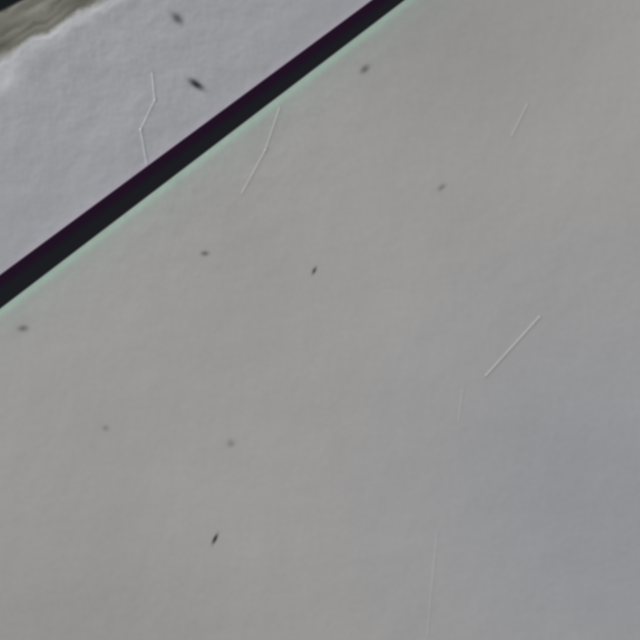
Reproduce this texture procedurally as a WebGL 1 fragment shader.

```glsl
precision highp float;
// A sheet of matte grey paper crossed by a dark diagonal slit, with a torn
// fibrous corner at the upper left. Signed distances place the slit and tear;
// gradient noise gives tone and relief; small ellipses and segments mark it.
uniform vec2 u_resolution;

vec2 hashGradient(vec2 cell) {
  vec2 h = vec2(dot(cell, vec2(127.1, 311.7)), dot(cell, vec2(269.5, 183.3)));
  return fract(sin(h) * 43758.5) * 2.0 - 1.0;
}

float gradientNoise(vec2 p) {
  vec2 i = floor(p), f = fract(p);
  vec2 w = f * f * f * (f * (f * 6.0 - 15.0) + 10.0);
  float a = dot(hashGradient(i), f);
  float b = dot(hashGradient(i + vec2(1, 0)), f - vec2(1, 0));
  float c = dot(hashGradient(i + vec2(0, 1)), f - vec2(0, 1));
  float d = dot(hashGradient(i + vec2(1, 1)), f - vec2(1, 1));
  return mix(mix(a, b, w.x), mix(c, d, w.x), w.y);
}

float fbm(vec2 p) {
  float sum = 0.0, amplitude = 0.5;
  for (int i = 0; i < 4; i++) {
    sum += amplitude * gradientNoise(p);
    p = p * 2.03 + 7.1;
    amplitude *= 0.5;
  }
  return sum;
}

// Soft ellipse with its long axis turned by angle.
float speck(vec2 p, vec2 centre, float angle, vec2 radii) {
  vec2 d = p - centre;
  float c = cos(angle), s = sin(angle);
  vec2 q = vec2(c * d.x + s * d.y, c * d.y - s * d.x) / radii;
  return exp(-dot(q, q));
}

// Raised line: a lit ridge beside a thin shadow, fading at both ends.
float crease(vec2 p, vec2 a, vec2 b) {
  vec2 axis = b - a, d = p - a;
  float t = clamp(dot(d, axis) / dot(axis, axis), 0.0, 1.0);
  vec2 side = normalize(vec2(-axis.y, axis.x));
  float along = length(d - axis * t), across = dot(d, side);
  float ridge = exp(-pow(along / 0.0022, 2.0));
  float shade = exp(-pow(along / 0.0045, 2.0)) * smoothstep(0.0, 0.004, -across);
  return ridge - 1.3 * shade;
}

void main() {
  vec2 p = gl_FragCoord.xy / u_resolution;
  float soft = max(0.0028, 0.7 / u_resolution.y);
  float upper = (p.y - 0.570 - 0.739 * p.x) * 0.804;
  float lower = (p.y - 0.518 - 0.763 * p.x) * 0.795;
  float aboveSlit = smoothstep(-0.01, 0.01, upper);

  // Broad paper tone
  vec3 color = vec3(0.602, 0.597, 0.594);
  color += vec3(-0.035, -0.024, -0.006) * smoothstep(0.5, 0.0, length((p - vec2(0.95, 0.2)) * vec2(1.0, 0.9)));
  color -= 0.030 * smoothstep(0.35, 0.0, length(p - vec2(0.72, 1.0)));
  color -= 0.025 * smoothstep(0.3, 0.0, p.y) * smoothstep(0.8, 0.0, p.x);
  color += aboveSlit * vec3(-0.012, 0.0, 0.016);
  color += 0.028 * fbm(p * 4.0 + 3.0);

  // Fine relief, strongest near the torn corner
  float rough = mix(0.10, 0.40, smoothstep(0.6, 0.0, length(p - vec2(0.12, 1.0))));
  float relief = fbm(p * 16.0) - fbm((p + vec2(-0.004, 0.004)) * 16.0);
  color += relief * rough * 0.6;
  color += 0.008 * gradientNoise(p * 95.0);

  // Creases and ridges
  float lines = crease(p, vec2(0.759, 0.414), vec2(0.842, 0.505));
  lines += 0.7 * crease(p, vec2(0.378, 0.700), vec2(0.414, 0.766));
  lines += 0.7 * crease(p, vec2(0.414, 0.766), vec2(0.436, 0.831));
  lines += 0.9 * crease(p, vec2(0.241, 0.844), vec2(0.237, 0.885));
  lines += 0.9 * crease(p, vec2(0.219, 0.798), vec2(0.241, 0.844));
  lines += 0.9 * crease(p, vec2(0.228, 0.746), vec2(0.219, 0.798));
  lines += 0.5 * crease(p, vec2(0.800, 0.790), vec2(0.823, 0.837));
  lines += 0.25 * crease(p, vec2(0.667, 0.010), vec2(0.682, 0.167));
  lines += 0.25 * crease(p, vec2(0.716, 0.345), vec2(0.722, 0.390));
  color += 0.065 * lines;

  // Dark specks
  float marks = 0.38 * speck(p, vec2(0.307, 0.868), -0.6, vec2(0.012, 0.005));
  marks += 0.22 * speck(p, vec2(0.277, 0.971), -0.8, vec2(0.011, 0.006));
  marks += 0.17 * speck(p, vec2(0.570, 0.892), 0.7, vec2(0.008, 0.005));
  marks += 0.25 * speck(p, vec2(0.491, 0.577), 1.1, vec2(0.006, 0.003));
  marks += 0.16 * speck(p, vec2(0.320, 0.604), 0.0, vec2(0.006, 0.004));
  marks += 0.15 * speck(p, vec2(0.036, 0.487), 0.1, vec2(0.008, 0.005));
  marks += 0.34 * speck(p, vec2(0.336, 0.158), 1.1, vec2(0.008, 0.003));
  marks += 0.09 * speck(p, vec2(0.361, 0.307), 0.0, vec2(0.006, 0.006));
  marks += 0.08 * speck(p, vec2(0.165, 0.331), 0.0, vec2(0.005, 0.005));
  marks += 0.11 * speck(p, vec2(0.690, 0.707), 0.7, vec2(0.007, 0.004));
  color -= marks;

  // Torn corner: bright lip, olive fibres, dark gap beyond
  float tear = (p.y - 0.905 - 0.56 * p.x) * 0.872 + 0.022 * fbm(p * 22.0);
  float fibres = gradientNoise(vec2(dot(p, vec2(0.87, 0.49)) * 16.0, tear * 75.0));
  vec3 olive = vec3(0.43, 0.43, 0.40) + 0.20 * fibres;
  color = mix(color, olive, smoothstep(-0.004, 0.012, tear));
  color += 0.13 * exp(-pow((tear + 0.004) / 0.011, 2.0)) * (0.8 + fibres);
  color += 0.10 * speck(p, vec2(0.010, 0.873), 0.8, vec2(0.025, 0.014));
  color = mix(color, vec3(0.10, 0.11, 0.12), smoothstep(-0.004, 0.005, p.y - 0.982 - 0.50 * p.x));

  // Slit with a pale green lower fringe and a violet upper rim
  color += vec3(0.005, 0.065, 0.035) * exp(-pow((lower + 0.006) / 0.006, 2.0));
  color += vec3(-0.022, 0.006, -0.008) * exp(-abs(lower + 0.012) / 0.03) * (1.0 - aboveSlit);
  color += vec3(0.03, 0.01, 0.035) * exp(-pow((upper - 0.005) / 0.005, 2.0));
  float slit = smoothstep(-soft, soft, lower) * smoothstep(soft, -soft, upper);
  vec3 slitColor = mix(vec3(0.105, 0.115, 0.13), vec3(0.125, 0.07, 0.135), smoothstep(-0.024, -0.008, upper));
  color = mix(color, slitColor, slit);

  gl_FragColor = vec4(clamp(color, 0.0, 1.0), 1.0);
}
```
